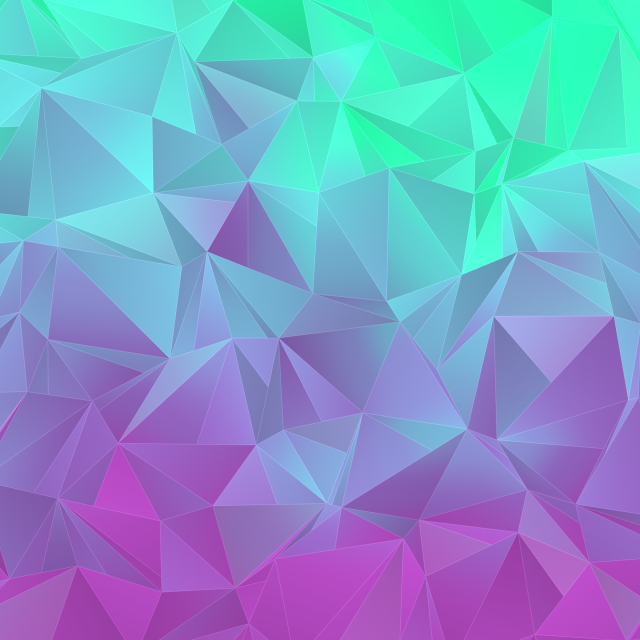
A Shadertoy shader for this background:

```glsl
// Low-poly mesh of shaded triangles, from magenta at the bottom through blue to mint at the top.

const float CELLS = 8.6;          // mesh cells across the canvas
const float JITTER = 0.45;        // vertex offset, below half a cell
const float SPLIT_CHANCE = 0.45;  // share of triangles cut into slivers
const float HUE_SPREAD = 0.24;    // random shift along the palette
const float LIGHT_SPREAD = 0.20;  // random shift in brightness
const float SLOPE = 0.08;         // shading across one facet
const float EDGE_WIDTH = 0.0015;
const float EDGE_GLOW = 0.06;

const vec3 MAGENTA   = vec3(0.69, 0.28, 0.74);
const vec3 VIOLET    = vec3(0.57, 0.39, 0.75);
const vec3 LAVENDER  = vec3(0.53, 0.54, 0.80);
const vec3 SKY       = vec3(0.45, 0.69, 0.82);
const vec3 AQUA      = vec3(0.38, 0.83, 0.84);
const vec3 TURQUOISE = vec3(0.29, 0.93, 0.79);
const vec3 MINT      = vec3(0.15, 1.00, 0.68);
const vec3 PALE      = vec3(0.80, 0.86, 0.96);

// Soft colour patches: centre, radius, shift along the palette
const int PATCHES = 12;
const vec4 PATCH[PATCHES] = vec4[](
    vec4(0.35, 0.66, 0.08, -0.25), vec4(0.16, 0.81, 0.08, -0.17),
    vec4(0.36, 0.83, 0.07, -0.19), vec4(0.52, 0.88, 0.04, -0.30),
    vec4(0.54, 0.80, 0.08,  0.17), vec4(0.75, 0.66, 0.11,  0.24),
    vec4(0.61, 0.47, 0.06,  0.25), vec4(0.66, 0.32, 0.07,  0.28),
    vec4(0.49, 0.24, 0.09,  0.18), vec4(0.18, 0.34, 0.10, -0.17),
    vec4(0.86, 0.61, 0.06, -0.15), vec4(0.83, 0.29, 0.06,  0.22));

float hash(vec2 p) {
    vec3 q = fract(vec3(p.xyx) * vec3(0.1031, 0.1030, 0.0973));
    q += dot(q, q.yzx + 33.33);
    return fract((q.x + q.y) * q.z);
}

float cross2(vec2 a, vec2 b) {
    return a.x * b.y - a.y * b.x;
}

vec2 meshVertex(vec2 id) {
    vec2 offset = vec2(hash(id + 57.3), hash(id + 101.7));
    return (id + JITTER * (2.0 * offset - 1.0)) / CELLS;
}

vec3 palette(float t) {
    vec3 c = mix(MAGENTA, VIOLET, smoothstep(0.07, 0.25, t));
    c = mix(c, LAVENDER, smoothstep(0.25, 0.42, t));
    c = mix(c, SKY, smoothstep(0.42, 0.58, t));
    c = mix(c, AQUA, smoothstep(0.58, 0.75, t));
    c = mix(c, TURQUOISE, smoothstep(0.75, 0.91, t));
    return mix(c, MINT, smoothstep(0.91, 1.08, t));
}

// Position along the palette for a place on the canvas
float hueField(vec2 p) {
    float t = 0.03 + 0.9 * p.y;
    t += 0.17 * smoothstep(0.38, 0.6, p.x) * smoothstep(0.55, 0.85, p.y);
    for (int i = 0; i < PATCHES; i++) {
        vec2 d = (p - PATCH[i].xy) / PATCH[i].z;
        t += PATCH[i].w * exp(-dot(d, d));
    }
    return t;
}

// Distance to the nearest side, positive inside the triangle
float triangleDepth(vec2 p, vec2 a, vec2 b, vec2 c) {
    float turn = sign(cross2(b - a, c - a));
    float ab = cross2(b - a, p - a) / length(b - a);
    float bc = cross2(c - b, p - b) / length(c - b);
    float ca = cross2(a - c, p - c) / length(a - c);
    return min(turn * ab, min(turn * bc, turn * ca));
}

// Adds one facet, weighted by its cover of the pixel
void addFacet(vec2 p, vec2 a, vec2 b, vec2 c, vec2 seed, float pixel, inout vec4 sum) {
    float depth = triangleDepth(p, a, b, c);
    float cover = clamp(0.5 + depth / pixel, 0.0, 1.0);
    if (cover <= 0.0) return;
    vec2 centre = (a + b + c) / 3.0;
    float angle = 6.2832 * hash(seed + 2.7);
    float slope = SLOPE * CELLS * dot(p - centre, vec2(cos(angle), sin(angle)));
    float t = hueField(mix(centre, p, 0.5)) + HUE_SPREAD * (hash(seed) - 0.5) + slope;
    float light = 1.0 + LIGHT_SPREAD * (hash(seed + 13.9) - 0.5) + slope;
    vec3 col = mix(palette(t) * light, PALE, 0.22 * smoothstep(0.88, 1.0, hash(seed + 31.2)));
    col += EDGE_GLOW * (1.0 - smoothstep(0.0, EDGE_WIDTH, depth));
    sum += cover * vec4(col, 1.0);
}

// Adds a triangle, sometimes cut from corner c to the opposite side
void addTriangle(vec2 p, vec2 a, vec2 b, vec2 c, vec2 seed, float pixel, inout vec4 sum) {
    if (triangleDepth(p, a, b, c) < -0.5 * pixel) return;
    if (hash(seed + 5.1) < SPLIT_CHANCE) {
        vec2 foot = mix(a, b, mix(0.2, 0.8, hash(seed + 9.4)));
        addFacet(p, foot, b, c, seed + 23.6, pixel, sum);
        b = foot;
    }
    addFacet(p, a, b, c, seed, pixel, sum);
}

void mainImage(out vec4 fragColor, in vec2 fragCoord) {
    vec2 p = fragCoord / iResolution.xy;
    float pixel = 1.0 / iResolution.y;
    vec2 home = floor(p * CELLS);
    vec4 sum = vec4(0.0);

    // Neighbouring quads, until the pixel is covered
    for (int i = 0; i < 9 && sum.a < 0.99; i++) {
        vec2 id = home + vec2((i + 1) % 3, (i / 3 + 1) % 3) - 1.0;
        vec2 a = meshVertex(id), b = meshVertex(id + vec2(1, 0));
        vec2 c = meshVertex(id + 1.0), d = meshVertex(id + vec2(0, 1));
        // Use a diagonal that lies inside the quad
        bool acInside = cross2(c - a, b - a) * cross2(c - a, d - a) < 0.0;
        bool bdInside = cross2(d - b, a - b) * cross2(d - b, c - b) < 0.0;
        vec2 seed = id * 3.17 + 90.0;
        bool useAC = acInside && (!bdInside || hash(seed + 7.7) < 0.5);
        addTriangle(p, a, b, useAC ? c : d, seed, pixel, sum);
        addTriangle(p, useAC ? a : b, c, d, seed + 51.3, pixel, sum);
    }
    fragColor = vec4(clamp(sum.rgb / max(sum.a, 0.001), 0.0, 1.0), 1.0);
}
```
